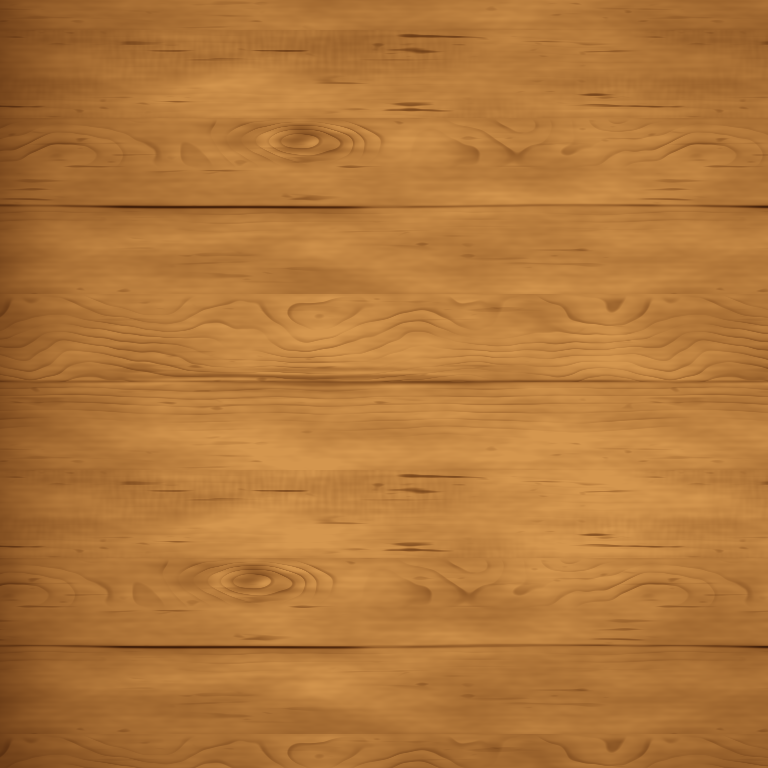
A WebGL 1 fragment shader for this texture:

```glsl
precision highp float;
// Warm wooden boards: five figured planks per tile, with dark seams, flecks and shaded borders.

uniform vec2 u_resolution;

const float TAU = 6.28319;

vec2 gradient(vec2 cell) {
  float a = TAU * fract(sin(dot(cell, vec2(127.1, 311.7))) * 43758.5);
  return vec2(cos(a), sin(a));
}

// Gradient noise that wraps in x after a whole number of cells per tile.
float grain(float x, float cells, float y) {
  vec2 p = vec2(x * cells, y);
  vec2 i = floor(p);
  vec2 f = p - i;
  vec2 w = f * f * f * (f * (f * 6.0 - 15.0) + 10.0);
  float x0 = mod(i.x, cells);
  float x1 = mod(i.x + 1.0, cells);
  float a = dot(gradient(vec2(x0, i.y)), f);
  float b = dot(gradient(vec2(x1, i.y)), f - vec2(1.0, 0.0));
  float c = dot(gradient(vec2(x0, i.y + 1.0)), f - vec2(0.0, 1.0));
  float d = dot(gradient(vec2(x1, i.y + 1.0)), f - 1.0);
  return mix(mix(a, b, w.x), mix(c, d, w.x), w.y);
}

float bell(float d, float width) {
  d /= width;
  return exp(-d * d);
}

float isBoard(float board, float index) {
  return 1.0 - step(0.5, abs(board - index));
}

void main() {
  vec2 uv = gl_FragCoord.xy / u_resolution;

  // Tile layout, counted downwards; f runs from 0 to 1 across one board.
  float row = (0.961 - uv.y) / 0.1146;
  float tile = floor(row / 5.0);
  float v = row - 5.0 * tile;
  float board = floor(v);
  float f = v - board;
  float woven = isBoard(board, 0.0);
  float knotty = isBoard(board, 1.0);
  float plain = isBoard(board, 2.0);
  float arched = isBoard(board, 3.0);
  float lined = isBoard(board, 4.0);
  float x = uv.x / 0.833 + 0.075 * tile * knotty;
  float s = 17.0 * board + f;

  // Soft clouding and fine fibres; depth is the darkness of the stain.
  float cloud = grain(x, 3.0, s * 2.0);
  float depth = 0.03 + 0.07 * plain + 0.05 * knotty;
  depth += 0.30 * cloud + 0.20 * grain(x, 9.0, s * 4.0);
  depth += 0.10 * grain(x, 5.0, s * 20.0) + 0.09 * grain(x, 38.0, s * 17.0);
  depth += 0.22 * grain(uv.x, 4.0, uv.y * 5.0 + 90.0);
  depth += woven * 0.12 * grain(x, 150.0, s * 5.0) * smoothstep(-0.2, 0.4, cloud);

  // Growth rings: arches where the slope is low, straight lines where it is steep.
  float knot = bell(fract(x) - 0.46, 0.09) * bell(f - 0.25, 0.22) * knotty;
  float rings = 3.6 * grain(x, 5.0, s * 1.5) + 0.8 * grain(x, 13.0, s * 3.0)
              + 0.2 * grain(x, 34.0, s * 5.0);
  float height = rings * (0.22 + 0.8 * arched + 0.9 * knotty) + 3.5 * knot;
  height += arched * (2.0 * f + 6.0 * f * f) + knotty * 2.0 * f;
  height += (lined + plain + woven) * 11.0 * f;
  float phase = fract(height);
  float ring = 0.4 * smoothstep(0.1, 0.85, phase) + 0.6 * smoothstep(0.66, 0.9, phase);
  ring *= 1.0 - smoothstep(0.9, 1.0, phase);
  float figure = 0.34 * arched
               + 0.38 * knotty * (1.0 - smoothstep(0.35, 0.6, f))
               + 0.26 * lined * (1.0 - smoothstep(0.35, 0.7, f))
               + 0.16 * plain * (1.0 - smoothstep(0.1, 0.4, f)) + 0.04 * woven;
  figure *= smoothstep(0.0, 0.1, f) * clamp(0.7 + 2.0 * grain(x, 7.0, s * 3.0 + 5.0), 0.1, 1.4);
  depth += figure * ring;
  depth += knot * (0.2 + 1.1 * grain(x, 18.0, s * 9.0));

  // Thin broken streaks and short flecks, gathered in a few places.
  float gather = smoothstep(0.0, 0.3, grain(x, 4.0, s * 3.0 + 9.0));
  float streak = smoothstep(0.26, 0.5, grain(x, 7.0, s * 19.0 + 3.0) + 0.2 * grain(x, 30.0, s * 9.0));
  float fleck = smoothstep(0.36, 0.6, grain(x, 28.0, s * 15.0 + 7.0));
  depth += gather * streak * (0.2 + 0.75 * woven + 0.7 * knotty * smoothstep(0.3, 0.5, f));
  depth += gather * fleck * 0.4;

  // Faint joints, one nearly black seam, and one brown seam below a smoky band.
  depth += 0.07 * bell(min(f, 1.0 - f), 0.02);
  float blackSeam = v - 2.0 - 0.03 * grain(x, 3.0, 0.5);
  float reach = smoothstep(-0.5, 0.9, cos(TAU * (x - 0.33)) + 0.9 * grain(x, 12.0, 4.5));
  depth += (0.45 + 1.7 * reach) * bell(blackSeam, 0.014) + 0.3 * reach * bell(blackSeam - 0.03, 0.07);
  float brownSeam = v - 4.0 - 0.1 * grain(x, 2.0, 3.5);
  float smoke = bell(fract(x) - 0.48, 0.27) * bell(brownSeam + 0.05, 0.13);
  depth += (0.5 + 0.5 * grain(x, 9.0, 6.5)) * bell(brownSeam, 0.016);
  depth += smoke * (0.45 + 1.8 * grain(x, 2.0, v * 13.0 + 0.4 * grain(x, 7.0, v * 3.0)));

  // Shading towards the borders, heaviest on the left.
  float rim = abs(2.0 * uv.y - 1.0);
  depth += 0.9 * exp(-uv.x * 13.0) + 0.1 * smoothstep(0.7, 1.0, uv.x);
  depth += 0.36 * rim * rim * rim;

  vec3 honey = vec3(0.79, 0.55, 0.28);
  vec3 stain = vec3(0.43, 0.57, 0.77);
  gl_FragColor = vec4(honey * exp(-max(depth, -0.12) * stain), 1.0);
}
```
